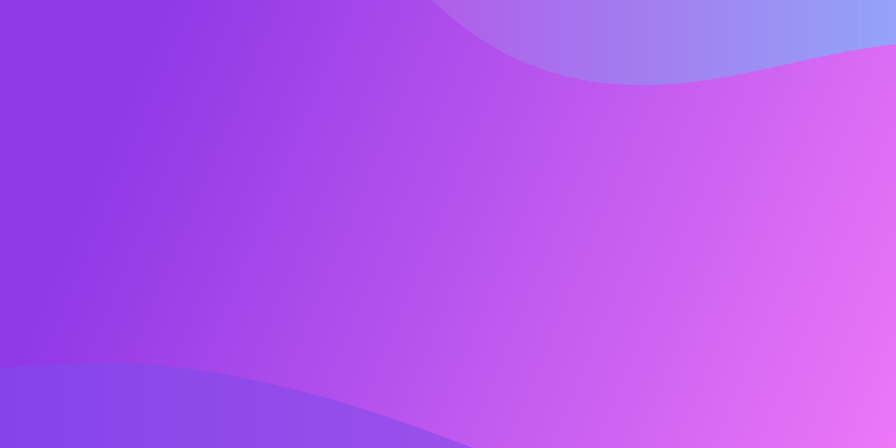
This background is drawn by a WebGL 2 fragment shader. Its source:

```glsl
#version 300 es
precision highp float;
// A violet-to-pink diagonal gradient with two smooth translucent-looking waves:
// a blue one hanging from the top right and an indigo hill at the lower left.
// Wave outlines are cubic Hermite spans; edges are softened over one pixel.

uniform vec2 u_resolution;
out vec4 fragColor;

const vec3 VIOLET      = vec3(0.567, 0.225, 0.903);
const vec3 PINK        = vec3(0.925, 0.467, 0.969);
const vec3 ORCHID      = vec3(0.690, 0.365, 0.915);
const vec3 SKY         = vec3(0.578, 0.640, 0.970);
const vec3 INDIGO      = vec3(0.520, 0.265, 0.915);
const vec3 SOFT_INDIGO = vec3(0.610, 0.315, 0.920);

// Position of x between two bounds, limited to 0..1.
float ramp(float start, float end, float x) {
    return clamp((x - start) / (end - start), 0.0, 1.0);
}

// Height at x of a cubic through points a and b with the given end slopes.
float hermite(vec2 a, vec2 b, float slopeA, float slopeB, float x) {
    float span = b.x - a.x;
    float u = (x - a.x) / span;
    float v = 1.0 - u;
    float rise = u * u * (3.0 - 2.0 * u);
    return mix(a.y, b.y, rise) + span * u * v * (slopeA * v - slopeB * u);
}

// Two spans joined at a level crest; slopes are given at the outer ends.
float wave(vec2 left, vec2 crest, vec2 right, float slopeL, float slopeR, float x) {
    return x < crest.x ? hermite(left, crest, slopeL, 0.0, x)
                       : hermite(crest, right, 0.0, slopeR, x);
}

// Coverage of the region where the signed height is positive.
float coverage(float height) {
    return clamp(height / max(fwidth(height), 1e-5) + 0.5, 0.0, 1.0);
}

void main() {
    // Canvas coordinates: x runs 0..2 and y runs 0..1 from the lower left.
    vec2 p = gl_FragCoord.xy / u_resolution * vec2(2.0, 1.0);
    float depth = 1.0 - p.y;

    // Diagonal backdrop, plain violet before the gradient begins.
    vec3 color = mix(VIOLET, PINK, ramp(0.39, 2.42, p.x + 0.42 * depth));

    // Upper wave, measured downward from the top edge.
    float upperEdge = wave(vec2(0.9635, 0.0), vec2(1.44, 0.190),
                           vec2(2.0, 0.099), 0.95, -0.10, max(p.x, 0.9));
    vec3 upperColor = mix(ORCHID, SKY, ramp(0.96, 2.0, p.x));
    color = mix(color, upperColor, coverage(upperEdge - depth));

    // Lower hill, measured upward from the bottom edge.
    float lowerEdge = wave(vec2(0.0, 0.177), vec2(0.221, 0.190),
                           vec2(1.055, 0.0), 0.10, -0.39, min(p.x, 1.1));
    vec3 lowerColor = mix(INDIGO, SOFT_INDIGO, ramp(0.0, 1.055, p.x));
    color = mix(color, lowerColor, coverage(lowerEdge - p.y));

    fragColor = vec4(color, 1.0);
}
```
